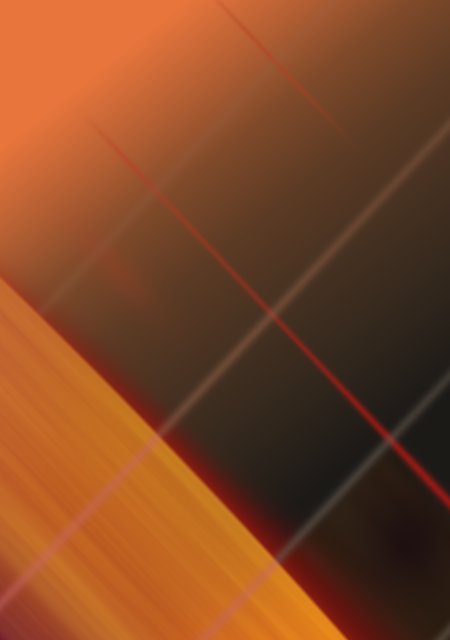
Give the GLSL for this background, as a Shadertoy shader.

```glsl
// Warm abstract backdrop: an orange-to-black gradient crossed by soft diagonal
// light streaks and thin red rays, with a brushed amber band at the lower left.
// Two slanted axes place everything: u runs along the band, v runs across it.

const vec2 ALONG = vec2(0.729, -0.684);
const vec2 ACROSS = vec2(0.728, 0.686);
const vec3 RED = vec3(0.68, 0.10, 0.08);

float hash(vec2 p) {
    vec3 q = fract(vec3(p.xyx) * 0.1031);
    q += dot(q, q.yzx + 33.33);
    return fract((q.x + q.y) * q.z);
}

float noise(vec2 p) {
    vec2 cell = floor(p), f = fract(p);
    f = f * f * (3.0 - 2.0 * f);
    return mix(mix(hash(cell), hash(cell + vec2(1, 0)), f.x),
               mix(hash(cell + vec2(0, 1)), hash(cell + vec2(1, 1)), f.x), f.y);
}

// Soft bump of the given width around zero
float glow(float d, float width) {
    return exp(-d * d / (width * width));
}

// Moves from one colour to the next while x goes from a to b
vec3 stop(vec3 from, vec3 to, float a, float b, float x) {
    return mix(from, to, clamp((x - a) / (b - a), 0.0, 1.0));
}

vec3 backdrop(float t) {
    vec3 c = vec3(0.91, 0.46, 0.235);
    c = stop(c, vec3(0.70, 0.37, 0.20), 0.18, 0.30, t);
    c = stop(c, vec3(0.50, 0.29, 0.165), 0.30, 0.40, t);
    c = stop(c, vec3(0.36, 0.23, 0.14), 0.40, 0.52, t);
    c = stop(c, vec3(0.27, 0.19, 0.13), 0.52, 0.65, t);
    c = stop(c, vec3(0.19, 0.15, 0.11), 0.65, 0.78, t);
    return stop(c, vec3(0.11, 0.10, 0.09), 0.78, 0.90, t);
}

vec3 amberBand(float u, float v) {
    vec3 c = vec3(0.47, 0.14, 0.18);
    c = stop(c, vec3(0.58, 0.23, 0.16), 0.00, 0.06, v);
    c = stop(c, vec3(0.78, 0.45, 0.16), 0.06, 0.14, v);
    c = stop(c, vec3(0.74, 0.36, 0.13), 0.14, 0.19, v);
    c = stop(c, vec3(0.76, 0.40, 0.13), 0.19, 0.28, v);
    c = stop(c, vec3(0.77, 0.46, 0.12), 0.28, 0.39, v);
    // Rosier at the upper end, brighter at the lower end
    c = mix(c, vec3(0.77, 0.40, 0.21), 0.7 * smoothstep(-0.05, -0.35, u));
    c += vec3(0.12, 0.05, -0.02) * smoothstep(0.12, 0.40, u);
    // Brushed fibres
    float fibre = noise(vec2(u * 3.0, v * 60.0)) + 0.5 * noise(vec2(u * 5.0, v * 190.0));
    return c + vec3(0.04, 0.06, 0.01) * (fibre - 0.75);
}

void mainImage(out vec4 fragColor, in vec2 fragCoord) {
    vec2 p = fragCoord / iResolution.y;
    float u = dot(p, ALONG), v = dot(p, ACROSS);

    // Distance from the slightly bowed upper edge of the band
    float edge = v - 0.400 + 0.05 * (u - 0.08) * (u - 0.08);
    float band = smoothstep(0.004, -0.004, edge);

    // Dark field with a brown patch at the lower right
    vec3 color = backdrop(dot(vec2(p.x, 1.0 - p.y), vec2(0.62, 0.78)));
    float patchMask = smoothstep(0.22, 0.25, u) * smoothstep(0.67, 0.62, v);
    vec3 patchColor = mix(vec3(0.18, 0.12, 0.07), vec3(0.12, 0.06, 0.06),
                          glow(u - 0.36, 0.07) * glow(v - 0.57, 0.07));
    patchColor += 0.03 * (noise(vec2(u * 4.0, v * 45.0)) - 0.5);
    color = mix(color, patchColor, 0.9 * patchMask);

    // Red light spilling over the band edge, wider towards the lower right
    float spillWidth = mix(0.030, 0.060, smoothstep(0.0, 0.42, u));
    float spill = glow(max(edge, 0.0), spillWidth) * smoothstep(-0.50, 0.05, u);
    color = mix(color, vec3(0.50, 0.06, 0.05), 0.75 * spill);
    float rim = exp(-max(edge, 0.0) / 0.010);
    color = mix(color, vec3(0.70, 0.16, 0.07), 0.45 * rim);
    color = mix(color, vec3(0.68, 0.24, 0.15), 0.25 * glow(u + 0.27, 0.09) * glow(v - 0.53, 0.025));

    // Two parallel red rays
    float rayFade = smoothstep(-0.50, -0.35, u);
    float ray = glow(v - 0.6585, mix(0.005, 0.008, smoothstep(0.0, 0.4, u)));
    color = mix(color, RED + vec3(0.05, 0.12, 0.06) * smoothstep(0.2, -0.3, u),
                ray * rayFade * mix(0.40, 0.80, smoothstep(-0.3, 0.35, u)));
    float faintRay = glow(v - 0.933, 0.004) * rayFade * smoothstep(-0.09, -0.30, u);
    color = mix(color, vec3(0.72, 0.24, 0.13), 0.45 * faintRay);

    color = mix(color, amberBand(u, v), band);

    // Pale streaks crossing the band at nearly even steps
    for (int i = 0; i < 4; i++) {
        float k = float(i);
        float streak = glow(u + 0.3035 - 0.264 * k - 0.0015 * k * k, 0.0085);
        vec3 pale = mix(vec3(0.58, 0.39, 0.29), vec3(0.43, 0.38, 0.33), smoothstep(1.0, 2.0, k));
        pale = mix(pale, vec3(0.78, 0.40, 0.38), band);
        float strength = i == 0 ? 0.22 * (1.0 - band) : 0.48;
        strength *= mix(1.0, 0.75, smoothstep(0.55, 0.95, v));
        color = mix(color, pale, streak * strength);
    }

    fragColor = vec4(clamp(color, 0.0, 1.0), 1.0);
}
```
